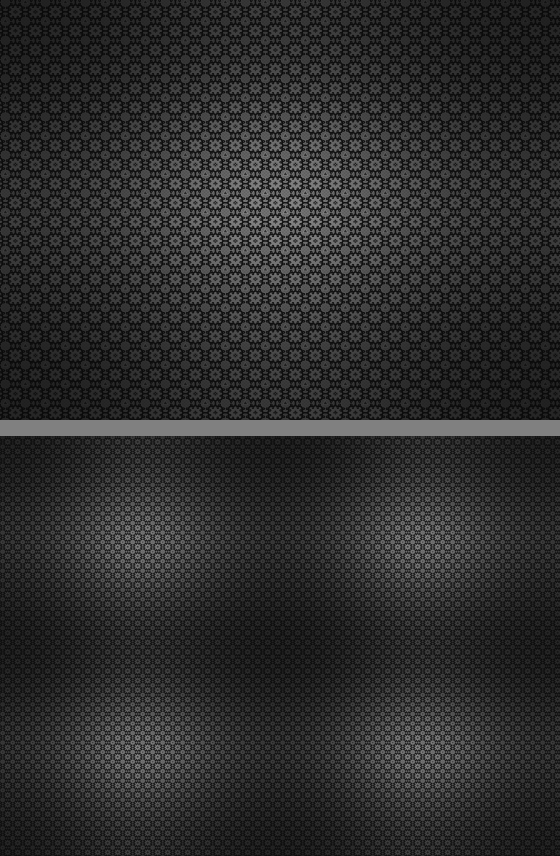
Top, the tile; bottom, the same tile 2 across and 2 down.
Write a WebGL 2 fragment shader that draws this pattern.

```glsl
#version 300 es
precision highp float;
// Dark damask: stars and bells on a diagonal checkerboard, parted by crossing
// wavy bands with paired spiral scrolls. Mirrored cells give the symmetry, and
// a periodic glow lights the middle. Whole, even counts make it tile.

#define REPEATS vec2(28.0, 22.0)  // stars across and down
#define SHIFT vec2(0.23, 0.62)    // offset of the lattice in repeats
#define WAVE 0.10                 // swing of the bands
#define BAND 0.056                // half width of the bands
#define SCROLL 0.036              // half width of the scrolls
#define CURL 0.09                 // outer radius of the scrolls
#define GLOW 0.42                 // extra light at the centre
#define AMBIENT 0.09              // light in the corners
#define FALLOFF 1.0               // how fast the glow fades
#define SAMPLES 4                 // subsamples per axis

uniform vec2 u_resolution;
out vec4 fragColor;

const float PI = 3.14159265;

float cover(float d, float px) {
    return 1.0 - smoothstep(-0.5 * px, 0.5 * px, d);
}

// Signed offset from a wavy band, corrected for its slope
float waveOffset(float across, float along, float side) {
    float slope = 3.0 * PI * WAVE * sin(3.0 * PI * along);
    return (across - 0.5 - side * WAVE * cos(3.0 * PI * along))
        / sqrt(1.0 + slope * slope);
}

// One inward turn that starts on the outer side
float spiral(vec2 p) {
    float turn = fract(atan(p.y, p.x) / (2.0 * PI) + 0.02);
    return abs(length(p) - CURL * mix(1.0, 0.3, turn)) - SCROLL;
}

float triangle(vec2 p, float size) {
    return max(abs(p.x) * 0.87 + p.y * 0.5, -p.y) - size;
}

// Small trefoil on a stem
float trefoil(vec2 p) {
    p.x = abs(p.x);
    float leaves = min(length(p - vec2(0.0, 0.07)), length(p - vec2(0.065, 0.0))) - 0.043;
    float stem = max(p.x - 0.018, abs(p.y + 0.03) - 0.075);
    return min(leaves, stem);
}

// Diamond filled with a trellis
float trellis(vec2 p) {
    vec2 diagonal = vec2(p.x + p.y, p.x - p.y) * 0.707;
    vec2 bars = abs(fract(diagonal / 0.085) - 0.5) * 0.085;
    float outline = abs(p.x) + abs(p.y) * 1.2 - 0.15;
    return max(min(bars.x, bars.y) - 0.018, outline);
}

// Tone of the weave: 0 is the black band, 1 the bright ground
float damask(vec2 grid, float px) {
    // Diagonal cells: even ones hold stars, odd ones bells
    vec2 skew = vec2(grid.x + grid.y, grid.x - grid.y);
    vec2 cell = floor(skew + 0.5);
    vec2 p = skew - cell;
    vec2 q = abs(p);
    vec2 upright = vec2(p.x + p.y, p.x - p.y) * 0.5;
    float row = floor((cell.x - cell.y) * 0.5);
    bool starCell = mod(cell.x + cell.y, 2.0) < 0.5;
    bool oddStar = mod(cell.x, 2.0) > 0.5;
    float side = starCell ? -1.0 : 1.0;

    // Bands and the medallion they enclose
    float offsetX = waveOffset(q.x, q.y, side);
    float offsetY = waveOffset(q.y, q.x, side);
    float band = min(abs(offsetX), abs(offsetY)) - BAND;
    bool isStar = side * offsetX * offsetY < 0.0;

    // Pairs of scrolls beside each corner
    vec2 folded = vec2(max(q.x, q.y), min(q.x, q.y));
    float scroll = spiral(folded - (starCell ? vec2(0.37, 0.19) : vec2(0.39, 0.13)));
    float line = min(band, scroll);

    // Ground: dotted star or plain bell
    vec2 dots = sin(2.0 * PI * 6.0 * grid);
    float tone = isStar ? 0.82 + 0.12 * dots.x * dots.y : 1.0;

    // Central ornaments
    if (starCell && oddStar) {
        float mark = triangle(upright, 0.045);
        tone = mix(tone, 1.12, cover(abs(mark - 0.03) - 0.014, px));
        tone = mix(tone, 0.25, cover(mark, px));
    } else if (!starCell) {
        float mark = mod(row, 2.0) < 0.5 ? trefoil(upright) : trellis(upright);
        tone = mix(tone, 0.15, cover(mark, px));
    }

    // Pale rim, black line and faint thread along its middle
    tone = mix(tone, 1.15, 0.7 * cover(abs(line - 0.035) - 0.014, px));
    tone = mix(tone, 0.0, cover(line, px));
    float bead = 0.5 + 0.5 * sin(2.0 * PI * 8.0 * grid.x);
    return tone + 0.15 * bead * cover(band + BAND - 0.012, px);
}

void main() {
    float px = 1.4 * REPEATS.y / (u_resolution.y * float(SAMPLES));
    float tone = 0.0;
    for (int j = 0; j < SAMPLES; j++) {
        for (int i = 0; i < SAMPLES; i++) {
            vec2 jitter = (vec2(i, j) + 0.5) / float(SAMPLES) - 0.5;
            vec2 uv = (gl_FragCoord.xy + jitter) / u_resolution;
            tone += damask(uv * REPEATS + SHIFT - 0.5, px);
        }
    }
    tone /= float(SAMPLES * SAMPLES);

    // Glow that wraps smoothly at the edges
    vec2 away = sin(PI * (gl_FragCoord.xy / u_resolution - 0.5));
    float ground = AMBIENT + GLOW * exp(-FALLOFF * dot(away, away));
    float black = 0.025 + 0.09 * ground;
    fragColor = vec4(vec3(mix(black, ground, tone)), 1.0);
}
```
